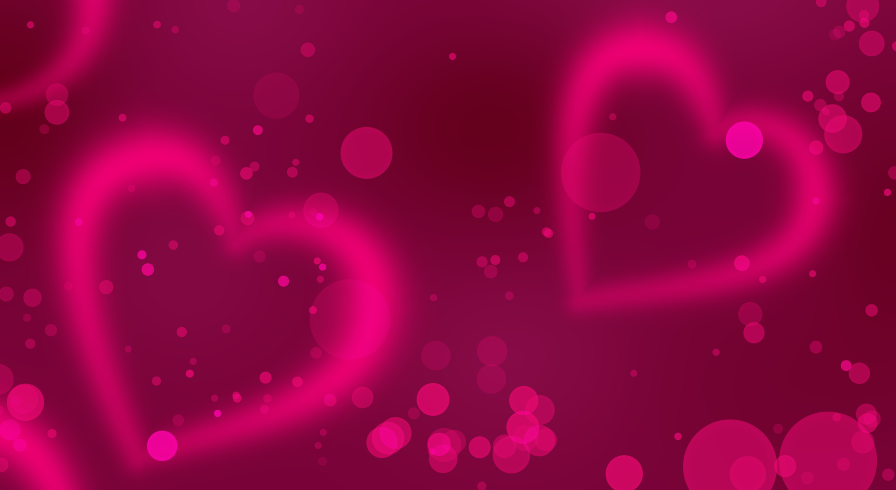
Give the GLSL for this background, as a WebGL 2 fragment shader.

```glsl
#version 300 es
precision highp float;

uniform vec2 u_resolution;
out vec4 fragColor;

const vec3 PLUM = vec3(0.475, 0.012, 0.22);
const vec3 MAUVE = vec3(0.55, 0.055, 0.3);
const vec3 WINE = vec3(0.385, 0.0, 0.1);
const vec3 NEON = vec3(0.94, 0.0, 0.45);
const vec3 ROSE = vec3(0.92, 0.03, 0.44);
const vec3 MAGENTA = vec3(0.98, 0.01, 0.65);

// Large lights: centre, radius, opacity
const vec4 LIGHTS[12] = vec4[12](
    vec4(1.490, 0.048, 0.096, 0.60), vec4(1.690, 0.060, 0.100, 0.56),
    vec4(1.226, 0.648, 0.081, 0.36), vec4(0.714, 0.348, 0.082, 0.25),
    vec4(0.748, 0.688, 0.053, 0.55), vec4(0.564, 0.805, 0.047, 0.18),
    vec4(1.519, 0.714, 0.038, 0.90), vec4(1.721, 0.726, 0.039, 0.55),
    vec4(0.052, 0.179, 0.038, 0.74), vec4(0.331, 0.090, 0.031, 0.90),
    vec4(1.274, 0.033, 0.038, 0.78), vec4(0.655, 0.571, 0.036, 0.40));

float hash(float n) {
    return fract(sin(n * 12.9898) * 43758.5453);
}

float blob(vec2 p, vec2 centre, vec2 size) {
    vec2 q = (p - centre) / size;
    return exp(-dot(q, q));
}

vec2 cubic(vec2 a, vec2 b, vec2 c, vec2 d, float t) {
    float s = 1.0 - t;
    return s * s * s * a + 3.0 * s * t * (s * b + t * c) + t * t * t * d;
}

// Soft stroke along a cubic curve; wider parts also shine more
float stroke(vec2 p, vec2 a, vec2 b, vec2 c, vec2 d, float w0, float w1) {
    const int STEPS = 18;
    float glow = 0.0;
    vec2 from = a;
    for (int i = 1; i <= STEPS; i++) {
        float t = float(i) / float(STEPS);
        vec2 to = cubic(a, b, c, d, t);
        vec2 edge = to - from;
        float h = clamp(dot(p - from, edge) / dot(edge, edge), 0.0, 1.0);
        float width = mix(w0, w1, t + (h - 1.0) / float(STEPS));
        float r = length(p - from - h * edge) / width;
        float strength = mix(0.36, 0.98, smoothstep(0.02, 0.064, width));
        glow = max(glow, strength * exp(-r * r));
        from = to;
    }
    return glow;
}

// Translucent disc with a crisp, faintly brighter rim
vec3 addDisc(vec3 color, vec2 p, vec2 centre, float radius, float opacity) {
    float d = length(p - centre) - radius;
    float soft = 0.6 / u_resolution.y;
    float body = 1.0 - smoothstep(-soft, soft, d);
    float rim = 0.92 + 0.08 * smoothstep(-0.3 * radius, 0.0, d);
    vec3 tint = mix(ROSE, MAGENTA, smoothstep(0.8, 0.9, opacity));
    tint = mix(tint, MAGENTA, smoothstep(0.7, 0.95, color.r));
    return mix(color, tint, body * rim * opacity);
}

// Random discs inside a box; radii and opacities span the given ranges
vec3 scatter(vec3 color, vec2 p, vec2 centre, vec2 extent, int count,
             vec2 radii, vec2 opacities, float seed) {
    for (int i = 0; i < count; i++) {
        float n = seed + float(i) * 4.0;
        vec2 offset = 2.0 * vec2(hash(n), hash(n + 1.0)) - 1.0;
        float size = hash(n + 2.0);
        float radius = mix(radii.x, radii.y, size * size);
        float opacity = mix(opacities.x, opacities.y, hash(n + 3.0));
        color = addDisc(color, p, centre + extent * offset, radius, opacity);
    }
    return color;
}

void main() {
    vec2 p = gl_FragCoord.xy / u_resolution.y;

    // Backdrop
    vec3 color = PLUM;
    color = mix(color, MAUVE, 0.8 * blob(p, vec2(1.42, 1.02), vec2(0.38, 0.16)));
    color = mix(color, MAUVE, 0.7 * blob(p, vec2(1.05, 0.27), vec2(0.26, 0.2)));
    color = mix(color, MAUVE, 0.7 * blob(p, vec2(0.5, 1.0), vec2(0.24, 0.2)));
    color = mix(color, MAUVE, 0.5 * blob(p, vec2(0.38, 0.45), vec2(0.2, 0.2)));
    color = mix(color, WINE, 0.9 * blob(p, vec2(1.0, 0.74), vec2(0.26, 0.2)));
    color = mix(color, WINE, blob(p, vec2(0.0, 0.78), vec2(0.2, 0.26)));
    color = mix(color, WINE, 0.7 * blob(p, vec2(1.83, 0.52), vec2(0.18, 0.28)));
    color = mix(color, WINE, 0.3 * blob(p, vec2(1.6, 0.22), vec2(0.3, 0.18)));

    // Left heart
    vec2 tip = vec2(0.281, 0.067), top = vec2(0.305, 0.679);
    vec2 notch = vec2(0.483, 0.507), side = vec2(0.762, 0.376);
    float glow = stroke(p, tip, vec2(0.148, 0.357), vec2(0.083, 0.643), top, 0.034, 0.066);
    glow = max(glow, stroke(p, top, vec2(0.405, 0.69), vec2(0.452, 0.607), notch, 0.066, 0.032));
    glow = max(glow, stroke(p, notch, vec2(0.571, 0.583), vec2(0.774, 0.548), side, 0.034, 0.066));
    glow = max(glow, stroke(p, side, vec2(0.757, 0.19), vec2(0.524, 0.143), tip, 0.066, 0.032));

    // Right heart
    tip = vec2(1.183, 0.386); top = vec2(1.305, 0.9);
    notch = vec2(1.462, 0.733); side = vec2(1.662, 0.595);
    glow = max(glow, stroke(p, tip, vec2(1.155, 0.619), vec2(1.138, 0.893), top, 0.026, 0.062));
    glow = max(glow, stroke(p, top, vec2(1.41, 0.9), vec2(1.438, 0.81), notch, 0.062, 0.034));
    glow = max(glow, stroke(p, notch, vec2(1.548, 0.774), vec2(1.667, 0.726), side, 0.036, 0.052));
    glow = max(glow, stroke(p, side, vec2(1.643, 0.429), vec2(1.405, 0.417), tip, 0.052, 0.03));

    // Cropped curves in the left corners
    glow = max(glow, stroke(p, vec2(-0.02, 0.79), vec2(0.1, 0.81), vec2(0.2, 0.88), vec2(0.19, 1.03), 0.022, 0.05));
    glow = max(glow, stroke(p, vec2(-0.05, 0.13), vec2(0.05, 0.12), vec2(0.1, 0.05), vec2(0.13, -0.04), 0.066, 0.05));
    color = mix(color, NEON, glow);

    // Floating lights
    color = scatter(color, p, vec2(0.95, 0.25), vec2(0.09, 0.05), 3, vec2(0.03, 0.045), vec2(0.15, 0.28), 11.0);
    color = scatter(color, p, vec2(0.97, 0.12), vec2(0.23, 0.07), 18, vec2(0.022, 0.04), vec2(0.35, 0.8), 73.0);
    color = scatter(color, p, vec2(1.74, 0.83), vec2(0.1, 0.2), 17, vec2(0.01, 0.034), vec2(0.3, 0.85), 157.0);
    color = scatter(color, p, vec2(1.67, 0.2), vec2(0.16, 0.18), 13, vec2(0.012, 0.038), vec2(0.25, 0.8), 241.0);
    color = scatter(color, p, vec2(0.05, 0.4), vec2(0.07, 0.42), 18, vec2(0.01, 0.034), vec2(0.25, 0.6), 317.0);
    color = scatter(color, p, vec2(0.46, 0.4), vec2(0.2, 0.32), 32, vec2(0.007, 0.013), vec2(0.3, 0.9), 419.0);
    color = scatter(color, p, vec2(1.04, 0.51), vec2(0.08, 0.08), 8, vec2(0.009, 0.015), vec2(0.35, 0.7), 523.0);
    color = scatter(color, p, vec2(0.92, 0.5), vec2(0.9, 0.5), 54, vec2(0.007, 0.016), vec2(0.2, 0.85), 631.0);
    for (int i = 0; i < 12; i++) {
        color = addDisc(color, p, LIGHTS[i].xy, LIGHTS[i].z, LIGHTS[i].w);
    }
    fragColor = vec4(color, 1.0);
}
```
